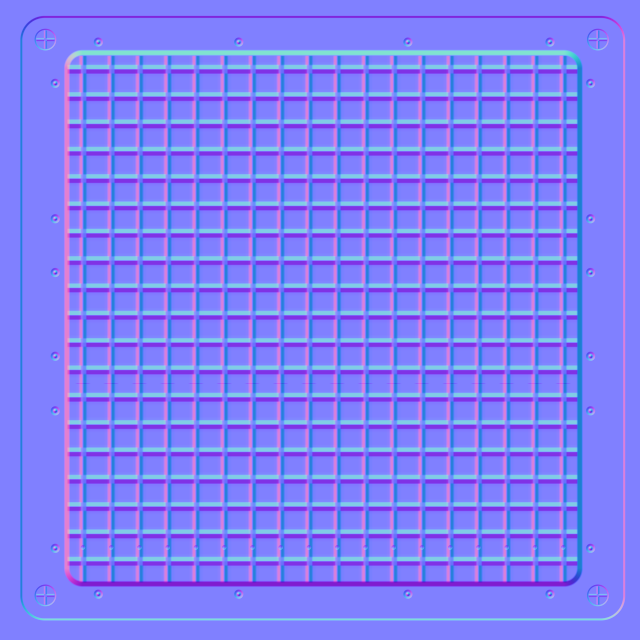
This texture map is drawn by a WebGL 2 fragment shader. Its source:

```glsl
#version 300 es
precision highp float;
// Tangent-space normal map of a square vent: a woven grille in a rounded
// recess, a thin outer seam, corner screws and rivets along the border.
// Each part adds an xy slope; the sum is turned into a unit normal and encoded.

uniform vec2 u_resolution;
out vec4 fragColor;

const float GRID = 768.0;                      // design units across the canvas
const vec2 BAR_FIRST = vec2(99.5, 94.5);       // centre of the first bars
const vec2 BAR_PITCH = vec2(33.9, 32.8);
const vec2 BAR_LAST = vec2(17.0, 18.0);        // index of the last bars
const vec2 FLIP = vec2(1.0, -1.0);             // green channel points down
const float ROW_X[4] = float[](118.0, 286.5, 489.5, 660.0);
const float COLUMN_Y[6] = float[](110.0, 275.0, 340.5, 441.0, 505.5, 668.0);

// 1 where |d| is below halfWidth, with an edge of the given softness
float band(float d, float halfWidth, float soft) {
    return 1.0 - smoothstep(halfWidth - soft, halfWidth + soft, abs(d));
}

// Two-sided slope of a bar: negative below its axis, positive above
float ridge(float d, float halfWidth, float soft) {
    float side = smoothstep(-soft, soft, d) * 2.0 - 1.0;
    return side * band(d, halfWidth, soft);
}

// Rounded box: signed distance in x, outward direction in yz
vec3 roundedBox(vec2 p, vec2 halfSize, float radius) {
    vec2 q = abs(p) - halfSize + radius;
    vec2 m = max(q, 0.0);
    float outside = length(m);
    vec2 dir = outside > 0.0 ? m / outside : (q.x > q.y ? vec2(1, 0) : vec2(0, 1));
    vec2 s = vec2(p.x < 0.0 ? -1.0 : 1.0, p.y < 0.0 ? -1.0 : 1.0);
    return vec3(outside + min(max(q.x, q.y), 0.0) - radius, dir * s);
}

// Offset to the closest bar of each direction
vec2 barOffset(vec2 p) {
    vec2 index = clamp(round((p - BAR_FIRST) / BAR_PITCH), vec2(0), BAR_LAST);
    return p - BAR_FIRST - index * BAR_PITCH;
}

vec2 grille(vec2 p, float aa) {
    vec2 d = barOffset(p);
    float spanX = band(p.x - 387.0, 306.0, aa);
    float spanY = band(p.y - 385.0, 316.0, aa);
    float upright = -0.64 * ridge(d.x, 4.3, 1.2 + 0.4 * aa) - 0.06 * ridge(d.x, 8.0, 1.5);
    float level = 0.56 * ridge(d.y, 5.3, 0.6 + 0.4 * aa) + 0.05 * ridge(d.y, 8.5, 1.5);
    // Each direction flattens where the other one crosses it
    upright *= spanY * (1.0 - 0.75 * band(d.y, 5.0, 1.5) * spanX);
    level *= spanX * (1.0 - 0.8 * band(d.x - 0.8, 3.2, 1.3) * spanY);
    // Small specks and a hairline joint across the uprights
    vec2 speck = vec2(d.x, p.y - 111.0);
    vec2 marks = speck * 0.22 * FLIP * band(length(speck), 2.6, 0.8);
    marks.y -= 0.22 * band(p.y - 308.0, 0.5, 0.5) * band(d.x, 8.0, 2.0) * spanX;
    return vec2(upright, level) + marks;
}

// Circular rim with a dimple of opposite slope in its middle
vec2 rivet(vec2 d) {
    float r = length(d);
    vec2 dir = d / max(r, 0.01) * FLIP;
    return dir * (0.5 * band(r - 4.4, 1.1, 0.8) - 0.65 * band(r - 1.4, 0.9, 0.7));
}

// Round head with a crossed slot
vec2 screw(vec2 d, float aa) {
    float r = length(d);
    vec2 rim = d / max(r, 0.01) * FLIP * 0.5 * band(r - 12.3, 0.8, 0.7);
    float head = band(r, 11.0, 1.0);
    float slotX = ridge(d.x, 1.8, 0.5 + 0.4 * aa) * (1.0 - band(d.y, 1.5, 0.6));
    float slotY = ridge(d.y, 1.8, 0.5 + 0.4 * aa) * (1.0 - band(d.x, 1.5, 0.6));
    return rim + head * vec2(-0.55 * slotX, 0.5 * slotY);
}

// Picks the coordinate on the same half of the canvas as v
float nearSide(float v, float low, float high) {
    return v < 0.5 * GRID ? low : high;
}

vec2 fasteners(vec2 p, float aa) {
    vec2 corner = vec2(nearSide(p.x, 54.5, 717.5), nearSide(p.y, 53.5, 720.5));
    vec2 slope = screw(p - corner, aa);
    float rowY = nearSide(p.y, 55.0, 717.5);
    float columnX = nearSide(p.x, 66.3, 708.7);
    for (int i = 0; i < 4; i++) slope += rivet(p - vec2(ROW_X[i], rowY));
    for (int i = 0; i < 6; i++) slope += rivet(p - vec2(columnX, COLUMN_Y[i]));
    return slope;
}

void main() {
    vec2 p = gl_FragCoord.xy / u_resolution * GRID;
    float aa = GRID / min(u_resolution.x, u_resolution.y);

    // Bevel of the recess and thin seam around the plate
    vec3 recess = roundedBox(p - vec2(388.0, 386.0), vec2(311.0, 322.0), 22.0);
    vec3 seam = roundedBox(p - vec2(387.3, 386.2), vec2(361.7, 361.5), 28.0);
    float bevel = band(recess.x + 3.3, 3.0, 1.4);
    vec2 slope = -0.78 * FLIP * recess.yz * bevel;
    slope += 0.72 * FLIP * seam.yz * band(seam.x, 1.2, 0.4 + 0.4 * aa);

    slope += grille(p, aa) * (1.0 - 0.5 * bevel);
    slope += fasteners(p, aa);

    // Unit normal packed into colour
    slope *= min(1.0, 0.9 / max(length(slope), 0.001));
    vec3 normal = vec3(slope, sqrt(1.0 - dot(slope, slope)));
    fragColor = vec4(normal * 0.5 + 0.5, 1.0);
}
```
